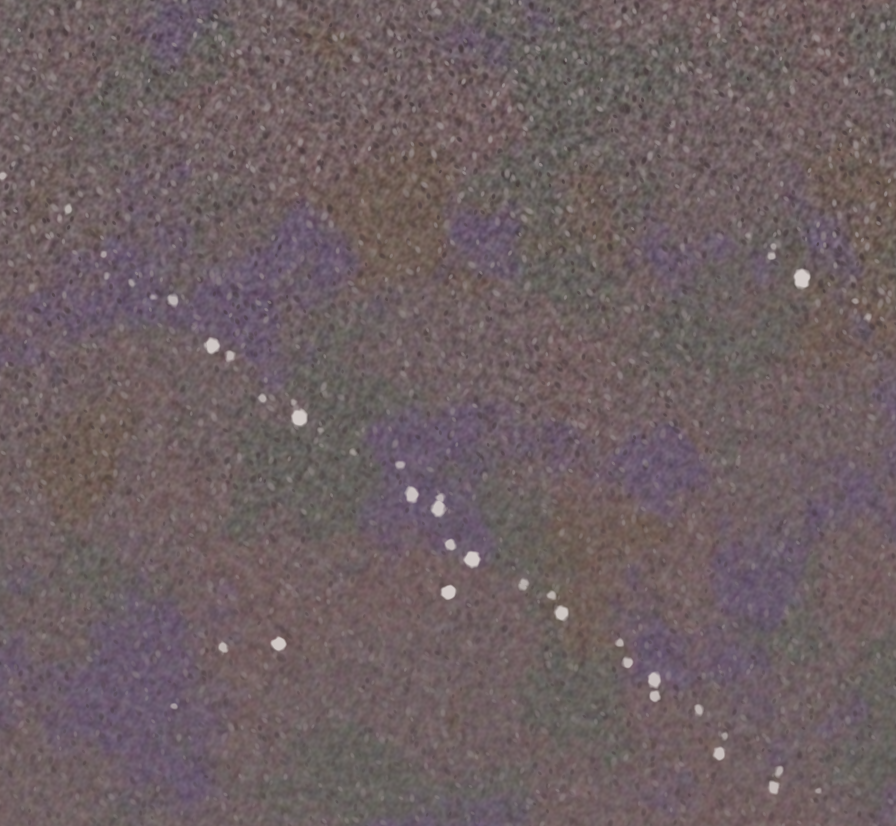
This texture is drawn by a WebGL 1 fragment shader. Its source:

```glsl
precision highp float;
// Worn mauve-grey ground: gradient-noise stains of violet, green and brown
// under fine mottled grain, with pale and dark flecks scattered on a jittered
// grid and broken trails of whitish pebbles running down to the right.

uniform vec2 u_resolution;

const vec3 MAUVE = vec3(0.437, 0.378, 0.386);
const vec3 VIOLET = vec3(0.412, 0.350, 0.432);
const vec3 MOSS = vec3(0.392, 0.380, 0.364);
const vec3 UMBER = vec3(0.432, 0.364, 0.325);
const vec3 ROSE = vec3(0.455, 0.372, 0.373);
const vec3 PALE = vec3(0.64, 0.60, 0.60);
const vec3 DARK = vec3(0.25, 0.20, 0.21);
const vec3 PEBBLE = vec3(0.84, 0.81, 0.80);

float hash(vec2 p) {
  vec3 q = fract(vec3(p.xyx) * 0.1031);
  q += dot(q, q.yzx + 33.33);
  return fract((q.x + q.y) * q.z);
}

vec2 hash2(vec2 p) {
  return vec2(hash(p + 17.3), hash(p + 71.9));
}

mat2 rotation(float angle) {
  float c = cos(angle), s = sin(angle);
  return mat2(c, s, -s, c);
}

float cornerSlope(vec2 cell, vec2 offset) {
  float angle = 6.2832 * hash(cell);
  return dot(vec2(cos(angle), sin(angle)), offset);
}

// Gradient noise, roughly -0.7 to 0.7.
float noise(vec2 p) {
  vec2 i = floor(p), f = fract(p);
  vec2 u = f * f * f * (f * (f * 6.0 - 15.0) + 10.0);
  vec2 e = vec2(1.0, 0.0);
  float low = mix(cornerSlope(i, f), cornerSlope(i + e.xy, f - e.xy), u.x);
  float high = mix(cornerSlope(i + e.yx, f - e.yx), cornerSlope(i + e.xx, f - e.xx), u.x);
  return mix(low, high, u.y);
}

float fbm(vec2 p) {
  float sum = 0.0, weight = 1.0;
  for (int i = 0; i < 4; i++) {
    sum += weight * noise(p);
    p = rotation(0.65) * p * 2.1 + 19.7;
    weight *= 0.55;
  }
  return sum;
}

// Soft-edged patch where the noise exceeds a threshold.
float stain(vec2 p, float scale, float threshold) {
  return smoothstep(threshold - 0.14, threshold + 0.24, fbm(p * scale));
}

// Small elongated flecks, one per grid cell with the given chance.
float flecks(vec2 p, float scale, float chance, float seed) {
  vec2 g = p * scale, cell = floor(g);
  float mask = 0.0;
  for (int y = -1; y <= 1; y++) {
    for (int x = -1; x <= 1; x++) {
      vec2 id = cell + vec2(float(x), float(y));
      vec2 key = id + seed;
      vec2 d = rotation(0.5 + 1.6 * hash(key + 5.1)) * (g - id - hash2(key));
      float radius = mix(0.18, 0.42, hash(key + 9.7));
      float shape = 1.0 - smoothstep(0.35, 1.25, length(d * vec2(0.75, 1.2)) / radius);
      float strength = step(hash(key + 31.0), chance) * mix(0.4, 1.0, hash(key + 43.0));
      mask = max(mask, shape * strength);
    }
  }
  return mask;
}

// Pebbles strewn along a segment; squared randoms make most of them small.
float trail(vec2 p, vec2 from, vec2 to, float spread, float count, float seed) {
  float mask = 0.0, blur = 0.0012 + 0.7 / u_resolution.x;
  for (int i = 0; i < 36; i++) {
    float n = float(i);
    if (n >= count) break;
    vec2 key = vec2(n * 3.7, seed);
    vec2 jitter = hash2(key) - 0.5;
    float along = (n + 0.5 + 1.6 * jitter.x) / count;
    vec2 d = p - mix(from, to, along) - vec2(0.4, 1.0) * jitter.y * spread;
    float size = hash(key + 53.0);
    float radius = mix(0.003, 0.0092, size * size);
    float outline = length(d * vec2(1.0, mix(0.8, 1.15, hash(key + 7.0))));
    outline += 0.0022 * noise(p * 160.0 + n);
    float shape = 1.0 - smoothstep(radius - blur, radius + blur, outline);
    mask = max(mask, shape * mix(0.45, 1.0, size));
  }
  return mask;
}

void main() {
  vec2 p = gl_FragCoord.xy / u_resolution.x;

  // Broad stains
  vec3 color = mix(MAUVE, ROSE, 0.7 * stain(p + 8.3, 4.5, 0.12));
  color = mix(color, MOSS, 0.85 * stain(p + 3.1, 5.0, 0.14));
  color = mix(color, UMBER, 0.8 * stain(p + 5.7, 4.0, 0.34));
  color = mix(color, VIOLET, 0.95 * stain(p + 1.9, 4.6, 0.22));

  // Grain, rougher toward the top
  float rough = mix(0.65, 1.3, smoothstep(0.2, 0.9, p.y + 0.35 * noise(p * 4.0)));
  vec2 slanted = rotation(0.5) * p * vec2(1.0, 0.85);
  float grain = 0.10 * noise(slanted * 115.0) + 0.07 * noise(slanted.yx * 210.0);
  color += rough * grain + 0.03 * noise(p * 38.0);
  color += 0.025 * vec3(noise(p * 70.0), noise(p * 70.0 + 40.0), noise(p * 70.0 + 80.0));

  // Scattered flecks
  color = mix(color, DARK, 0.55 * rough * flecks(p, 95.0, 0.26, 11.0));
  color = mix(color, PALE, 0.60 * rough * flecks(p, 90.0, 0.22, 57.0));

  // Pebble trails and a few strays
  float pebbles = trail(p, vec2(0.01, 0.72), vec2(0.91, 0.02), 0.035, 36.0, 4.0);
  pebbles = max(pebbles, trail(p, vec2(0.82, 0.67), vec2(0.97, 0.57), 0.025, 6.0, 23.0));
  pebbles = max(pebbles, trail(p, vec2(0.0, 0.06), vec2(0.55, 0.30), 0.12, 5.0, 37.0));
  color = mix(color, PEBBLE, pebbles);

  gl_FragColor = vec4(clamp(color, 0.0, 1.0), 1.0);
}
```
